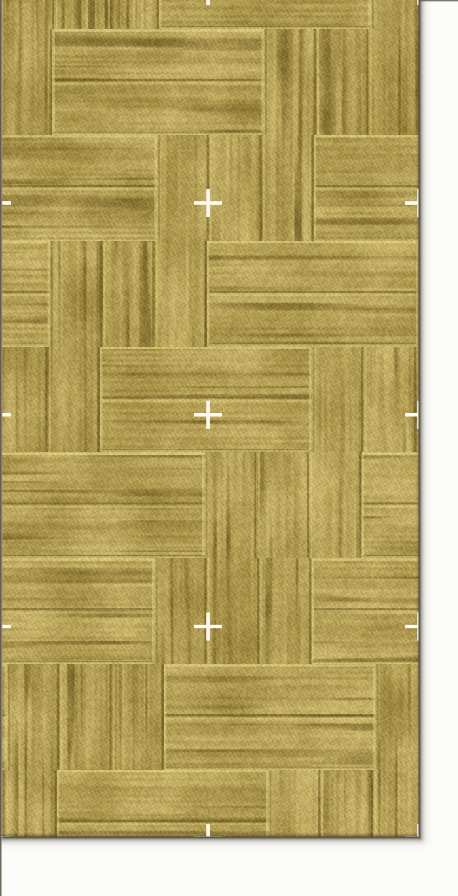
Give the GLSL for this texture, as a Shadertoy shader.

```glsl
// Straw parquet sheet of interlocking slats with white registration crosses on white paper.

float hash(vec2 p) {
    p = fract(p * vec2(0.1031, 0.1137));
    p += dot(p, p.yx + 33.33);
    return fract((p.x + p.y) * p.x * 91.7);
}

float noise(vec2 p) {
    vec2 i = floor(p), f = fract(p);
    f = f * f * (3.0 - 2.0 * f);
    return mix(mix(hash(i), hash(i + vec2(1, 0)), f.x),
               mix(hash(i + vec2(0, 1)), hash(i + vec2(1, 1)), f.x), f.y);
}

float fbm(vec2 p) {
    float sum = 0.0, amp = 0.5;
    for (int i = 0; i < 4; i++) {
        sum += amp * noise(p);
        p = p * 2.03 + 7.1;
        amp *= 0.5;
    }
    return sum;
}

float boxDistance(vec2 p, vec2 halfSize) {
    vec2 d = abs(p) - halfSize;
    return length(max(d, 0.0)) + min(max(d.x, d.y), 0.0);
}

// Soft line of half width w around zero
float line(float d, float w, float px) {
    return 1.0 - smoothstep(w - 0.5 * px, w + 0.5 * px, abs(d));
}

vec3 parquet(vec2 p, float px) {
    const float slat = 45.3, rowHeight = 90.7, board = 182.0, period = 317.0;

    // Each row steps two slats left; the lower rows are slightly displaced
    float row = floor((p.y - 25.0) / rowHeight);
    float shift = row == 5.0 ? 49.0 : (row > 5.0 ? 14.0 : 0.0);
    float start = 45.0 - 92.0 * row + shift;
    float column = floor((p.x - start) / period);
    vec2 local = vec2(p.x - start - column * period, p.y - 25.0 - row * rowHeight);

    // Horizontal boards fill the row, three upright slats fill the gap
    bool horizontal = local.x < board;
    float across = horizontal ? local.y : local.x - board;
    float seed = row + 13.0 * column;
    if (!horizontal && across < slat) seed += 1.0;
    vec2 grain = horizontal ? p.yx : p;
    grain += (seed + (horizontal ? 40.0 : 80.0)) * vec2(37.0, 53.0);

    // Streaks, thin dark fibres and stained patches
    float streak = noise(grain * vec2(0.42, 0.012));
    float broad = noise(grain * vec2(0.10, 0.008) + 19.0);
    float fibre = smoothstep(0.62, 0.92, noise(grain * vec2(0.27, 0.006) + 61.0));
    float stain = fbm(p * 0.023 + seed * 3.7);
    float tone = 0.60 + 0.55 * (streak - 0.5) + 0.4 * (broad - 0.5) - 1.1 * (stain - 0.47);
    vec3 color = mix(vec3(0.59, 0.51, 0.22), vec3(0.78, 0.70, 0.41), clamp(tone, 0.0, 1.0));
    color = mix(color, vec3(0.43, 0.35, 0.12), 0.55 * fibre * (0.4 + noise(grain * 0.035)));

    // Seams between the slats
    float seam = mod(across + 0.5 * slat, slat) - 0.5 * slat;
    color = mix(color, vec3(0.42, 0.35, 0.13), 0.55 * line(seam + 1.6, 0.9, px));
    color = mix(color, vec3(0.86, 0.80, 0.50), 0.45 * line(seam - 1.2, 0.9, px));

    // Pale and dark rims around horizontal boards
    vec2 centered = vec2(mod(local.x + 67.5, period) - 158.5, local.y - 0.5 * rowHeight);
    float rim = boxDistance(centered, vec2(0.5 * board, 0.5 * rowHeight));
    color = mix(color, vec3(0.87, 0.81, 0.50), 0.55 * line(rim + 1.0, 1.1, px));
    color = mix(color, vec3(0.47, 0.39, 0.16), 0.45 * line(rim - 1.6, 0.8, px));

    // Fine woven grain
    float weave = sin(p.x * 1.45 + p.y * 0.55) * sin(p.y * 1.5 - p.x * 0.25);
    color += 0.035 * weave + 0.09 * (noise(p * 0.55) - 0.5);
    return color;
}

void mainImage(out vec4 fragColor, in vec2 fragCoord) {
    // Canvas measured as 394 by 768 units, y downward
    vec2 uv = fragCoord / iResolution.xy;
    vec2 p = vec2(uv.x, 1.0 - uv.y) * vec2(394.0, 768.0);
    float px = 768.0 / iResolution.y;

    // White paper with the sheet's shadow and scanned margins
    vec3 color = vec3(0.99, 0.99, 0.98);
    float shadow = boxDistance(p - vec2(182.0, 350.0), vec2(179.0, 368.0));
    color = mix(color, vec3(0.26, 0.23, 0.17), 0.85 * exp(-max(shadow, 0.0) * 0.42));
    color = mix(color, vec3(0.35, 0.33, 0.30), 0.8 * line(p.y, 1.2, px) * step(361.0, p.x));
    color = mix(color, vec3(0.30, 0.27, 0.20), 0.8 * line(p.x, 1.3, px));

    // Sheet with darkened right and lower edges
    float sheet = boxDistance(p - vec2(181.0, 350.0), vec2(179.0, 367.0));
    vec3 straw = parquet(p, px);
    straw *= 1.0 - 0.35 * smoothstep(713.0, 718.0, p.y) - 0.2 * smoothstep(357.0, 361.0, p.x);

    // Registration crosses, cut off by the sheet's edges
    vec2 mark = mod(p - vec2(179.0, 174.0) + 90.75, 181.5) - 90.75;
    float crossShape = min(boxDistance(mark, vec2(12.0, 1.5)), boxDistance(mark, vec2(1.5, 12.0)));
    straw = mix(straw, vec3(0.99, 0.98, 0.94), 1.0 - smoothstep(-0.5 * px, 0.5 * px, crossShape));

    color = mix(color, straw, 1.0 - smoothstep(-0.5 * px, 0.5 * px, sheet));
    fragColor = vec4(clamp(color, 0.0, 1.0), 1.0);
}
```
